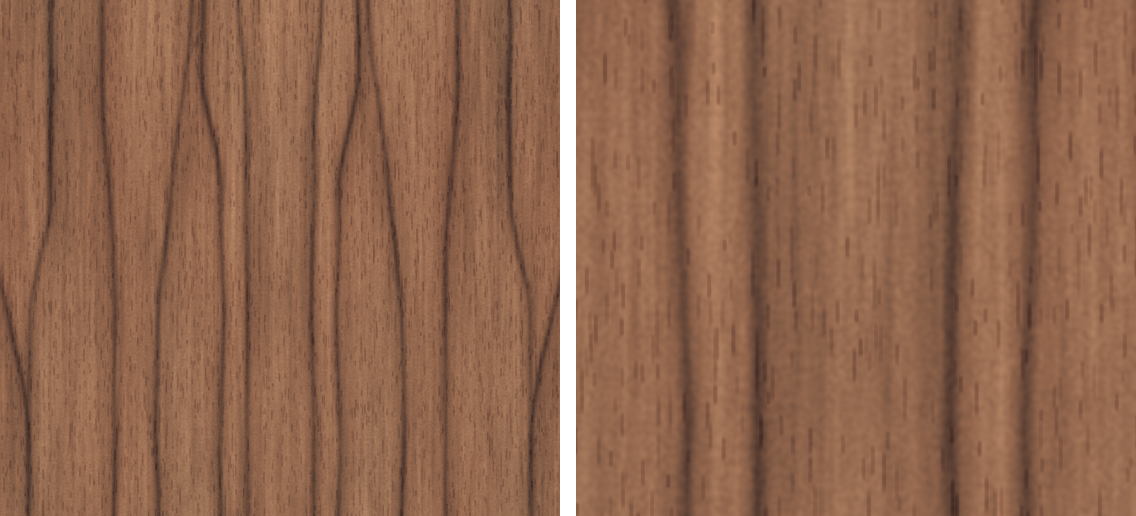
Left: the whole. Right: its middle third, enlarged.
This texture is drawn by a Shadertoy shader. Its source:

```glsl
// Book-matched walnut veneer: dark wavy veins, fine vertical fibres and short pores.

const int VEIN_COUNT = 6;
const vec3 WALNUT = vec3(0.57, 0.40, 0.30);

vec2 hash2(vec2 p) {
    p = vec2(dot(p, vec2(127.1, 311.7)), dot(p, vec2(269.5, 183.3)));
    return fract(sin(p) * 43758.5);
}

float cornerSlope(vec2 cell, vec2 corner, vec2 f) {
    return dot(hash2(cell + corner) * 2.0 - 1.0, f - corner);
}

// Gradient noise, roughly -0.7 to 0.7
float gradientNoise(vec2 p) {
    vec2 cell = floor(p), f = fract(p);
    vec2 u = f * f * f * (f * (f * 6.0 - 15.0) + 10.0);
    float low = mix(cornerSlope(cell, vec2(0, 0), f), cornerSlope(cell, vec2(1, 0), f), u.x);
    float high = mix(cornerSlope(cell, vec2(0, 1), f), cornerSlope(cell, vec2(1, 1), f), u.x);
    return mix(low, high, u.y);
}

// Vein path: x above, x below, then the heights where the bend starts and ends
float veinCenter(vec4 path, float y, float seed) {
    float bend = smoothstep(path.z, path.w, y);
    float wobble = 0.009 * gradientNoise(vec2(y * 4.0, seed * 7.3 + 0.5));
    return mix(path.y, path.x, bend) + wobble;
}

// Dark core with a wider stain that leans to one side
float veinStain(float d, float lean, float strength) {
    float core = exp(-d * d / (0.0055 * 0.0055));
    float reach = d * lean > 0.0 ? 0.024 : 0.010;
    float halo = exp(-abs(d) / reach);
    return strength * (0.14 * core + 0.12 * halo);
}

float allVeins(vec2 p, float side) {
    vec4 paths[VEIN_COUNT] = vec4[VEIN_COUNT](
        vec4(-0.020, 0.052, 0.15, 0.62),
        vec4(0.091, 0.052, 0.38, 0.62),
        vec4(0.180, 0.204, 0.50, 0.85),
        vec4(0.345, 0.280, 0.30, 1.10),
        vec4(0.362, 0.396, 0.62, 0.86),
        vec4(0.424, 0.440, 0.70, 1.00));
    float stain = 0.0;
    for (int i = 0; i < VEIN_COUNT; i++) {
        float seed = float(i) + 1.0;
        float drift = 0.003 * gradientNoise(vec2(p.y * 6.0, seed * 3.7 + side * 20.3));
        float d = p.x - veinCenter(paths[i], p.y, seed) - drift;
        float strength = 0.95 + 0.5 * gradientNoise(vec2(p.y * 3.0, seed * 5.1 + 0.4));
        float lean = i % 2 == 0 ? -1.0 : 1.0;
        stain = max(stain, veinStain(d, lean, strength));
    }
    return stain;
}

// One layer of short vertical dashes, at most one per grid cell
float poreLayer(vec2 uv, vec2 grid, float density, float seed, float pixel) {
    vec2 q = uv * grid;
    q.y += hash2(vec2(floor(q.x), seed)).x * 9.0;
    vec2 cell = floor(q);
    vec2 place = hash2(cell + seed * 17.0);
    vec2 kind = hash2(cell + seed * 31.0 + 5.0);
    vec2 d = abs(fract(q) - vec2(mix(0.3, 0.7, place.x), 0.5));
    float halfLength = mix(0.15, 0.45, place.y);
    float across = 1.0 - smoothstep(0.0006, 0.0014 + pixel * 0.5, d.x / grid.x);
    float along = 1.0 - smoothstep(halfLength * 0.5, halfLength, d.y);
    return across * along * step(kind.x, density) * mix(0.4, 1.0, kind.y);
}

float allPores(vec2 uv, float pixel) {
    float pores = 0.0;
    for (int i = 0; i < 4; i++) {
        float k = float(i);
        vec2 grid = vec2(83.0 + 13.0 * k, 17.0 + 7.0 * k);
        pores = max(pores, poreLayer(uv, grid, 0.26, k + 1.0, pixel));
    }
    return pores;
}

// Fibres, from broad bands down to fine grain
float fibreTone(vec2 uv, vec2 mirrored) {
    float tone = 0.08 * gradientNoise(mirrored * vec2(15.0, 1.1) + 3.3);
    tone += 0.08 * gradientNoise(uv * vec2(70.0, 2.5) + 8.1);
    tone += 0.08 * gradientNoise(uv * vec2(165.0, 7.0) + 1.7);
    tone += 0.04 * gradientNoise(uv * vec2(120.0, 45.0) + 6.2);
    tone += 0.06 * gradientNoise(uv * vec2(235.0, 200.0) + 4.9);
    return tone;
}

// Faint growth lines along the zero crossings of stretched noise
float growthLines(vec2 p) {
    return exp(-abs(gradientNoise(p * vec2(17.0, 0.9) + 11.4)) * 28.0);
}

// Tone is the red level; shadows turn grey-brown, highlights turn tan
vec3 woodColor(float tone) {
    float d = tone - WALNUT.r;
    return WALNUT + d * (d < 0.0 ? vec3(1.0, 0.70, 0.46) : vec3(1.0, 0.90, 0.70));
}

void mainImage(out vec4 fragColor, in vec2 fragCoord) {
    vec2 uv = fragCoord / iResolution.xy;
    vec2 mirrored = vec2(0.5 - abs(uv.x - 0.5), uv.y);
    float side = step(0.5, uv.x);
    float pores = allPores(uv, 1.0 / iResolution.x);

    float tone = 0.595 + 0.035 * smoothstep(0.05, 0.5, mirrored.x);
    tone += fibreTone(uv, mirrored);
    tone -= 0.035 * growthLines(mirrored);
    tone -= allVeins(mirrored, side);
    tone -= 0.10 * pores;

    // Reddish drift between the boards and inside the pores
    float redness = gradientNoise(mirrored * vec2(9.0, 1.5) + 2.6) + 0.6 * pores;
    vec3 color = woodColor(max(tone, 0.24)) + redness * vec3(0.010, -0.014, -0.012);
    fragColor = vec4(color, 1.0);
}
```
